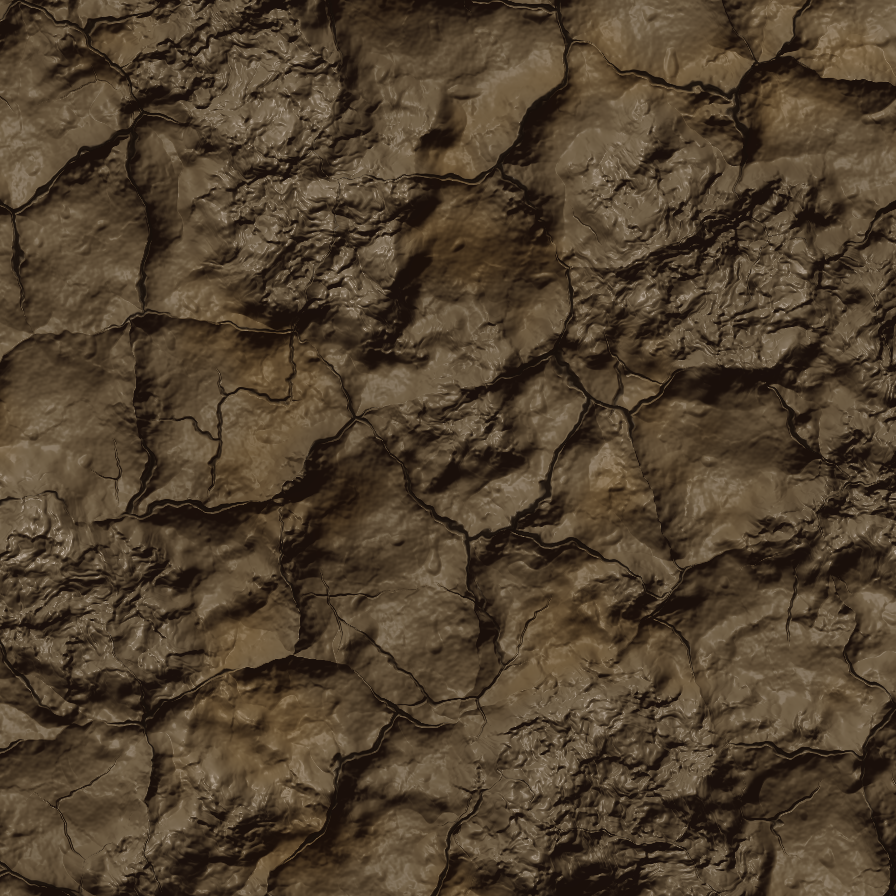
Reproduce this texture procedurally as a WebGL 2 fragment shader.

```glsl
#version 300 es
precision highp float;
// Drying mud: dished Voronoi plates split by thin tapering cracks with crumbly
// lips, broken up by broad fields of lumpy clods and flakes. A height field of
// gradient noise is lit by finite differences and toned through a brown ramp.

uniform vec2 u_resolution;
out vec4 fragColor;

struct Mud { float height; float crack; float rough; float cavity; float edge; };

float hash(vec2 p) {
  return fract(sin(dot(p, vec2(127.1, 311.7))) * 43758.5453);
}

vec2 hash2(vec2 p) {
  return vec2(hash(p), hash(p + 57.3));
}

float slopeAt(vec2 cell, vec2 offset) {
  float a = 6.2832 * hash(cell);
  return dot(vec2(cos(a), sin(a)), offset);
}

// Gradient noise centred on 0.5
float noise(vec2 p) {
  vec2 i = floor(p), f = fract(p), x = vec2(1, 0), y = vec2(0, 1);
  vec2 u = f * f * f * (f * (f * 6.0 - 15.0) + 10.0);
  float low = mix(slopeAt(i, f), slopeAt(i + x, f - x), u.x);
  float high = mix(slopeAt(i + y, f - y), slopeAt(i + 1.0, f - 1.0), u.x);
  return 0.5 + 0.7 * mix(low, high, u.y);
}

mat2 turn(float a) {
  return mat2(cos(a), sin(a), -sin(a), cos(a));
}

float fbm(vec2 p, int octaves) {
  float sum = 0.0, amp = 0.5, total = 0.0;
  for (int i = 0; i < octaves; i++) {
    sum += amp * noise(p);
    total += amp;
    p = turn(0.65) * p * 2.03 + 17.1;
    amp *= 0.5;
  }
  return sum / total;
}

// Rounded lumps parted by sharp creases
float lumps(vec2 p) {
  float sum = 0.0, amp = 0.5;
  for (int i = 0; i < 4; i++) {
    sum += amp * abs(2.0 * noise(p) - 1.0);
    p = turn(0.9) * p * 1.95 + 9.4;
    amp *= 0.5;
  }
  return sum;
}

// Distance to the nearest Voronoi border, in cells
float borderDistance(vec2 p) {
  vec2 cell = floor(p), f = fract(p), nearest = vec2(0.0);
  float best = 8.0, border = 8.0;
  for (int k = 0; k < 9; k++) {
    vec2 o = vec2(k % 3 - 1, k / 3 - 1);
    vec2 r = o + hash2(cell + o) - f;
    if (dot(r, r) < best) { best = dot(r, r); nearest = r; }
  }
  for (int k = 0; k < 25; k++) {
    vec2 o = vec2(k % 5 - 2, k / 5 - 2);
    vec2 r = o + hash2(cell + o) - f, d = r - nearest;
    if (dot(d, d) > 1e-4) border = min(border, dot(0.5 * (r + nearest), normalize(d)));
  }
  return border;
}

float crackLine(float d, float width) {
  return 1.0 - smoothstep(width - 0.0013, width + 0.0013, d);
}

Mud mudAt(vec2 p) {
  Mud m;
  vec2 wander = vec2(fbm(p * 9.0, 5), fbm(p * 9.0 + 40.0, 5)) - 0.5;
  vec2 q = p + 0.085 * wander;

  // Main cracks, then sparse hairline ones
  float d = borderDistance(q * 5.2 + 3.0) / 5.2;
  float fine = borderDistance(q * 9.0 + 31.0) / 9.0;
  float field = smoothstep(0.47, 0.61, fbm(p * 2.7 + 21.7, 5));
  float open = smoothstep(0.28, 0.56, noise(p * 6.0 + 8.0)) * (1.0 - 0.55 * field);
  float fineOpen = smoothstep(0.56, 0.8, noise(p * 5.0 + 60.0)) * (1.0 - field);
  float width = mix(-0.002, 0.0024, open) + 0.0016 * (noise(p * 45.0) - 0.5);
  m.crack = max(crackLine(d, width), 0.8 * crackLine(fine, mix(-0.002, 0.0014, fineOpen)));
  m.edge = exp(-d / 0.009) * open;

  // Clods gather in fields and crumble along some of the cracks
  float crumble = exp(-d / 0.018) * smoothstep(0.45, 0.7, noise(p * 8.0 + 33.0));
  m.rough = max(field, 0.75 * crumble);

  // Relief: dished plates, curled lips, lumps, ragged flakes, grit
  float lump = lumps(p * 12.0 + 1.6 * wander);
  m.cavity = 0.28 - lump;
  float dish = 0.016 * exp(-d / 0.032);
  float lip = m.edge * (0.002 + 0.014 * noise(p * 30.0));
  float swell = 0.10 * fbm(p * 4.5 + 11.0, 3) + 0.07 * m.rough * fbm(p * 11.0 + 5.0, 3);
  float flake = smoothstep(0.49, 0.55, fbm(p * 13.0 + 2.0, 5));
  float grit = 0.0045 * fbm(p * 50.0, 3) + 0.004 * smoothstep(0.74, 0.9, noise(p * 34.0));
  m.height = swell + dish + lip + grit + mix(0.0012, 0.009, m.rough) * flake
           + m.rough * (0.048 * lump + 0.008) - 0.006 * m.crack;
  return m;
}

vec3 mudRamp(float t) {
  vec3 c = mix(vec3(0.10, 0.06, 0.04), vec3(0.27, 0.21, 0.14), smoothstep(0.02, 0.24, t));
  c = mix(c, vec3(0.38, 0.31, 0.22), smoothstep(0.20, 0.36, t));
  c = mix(c, vec3(0.45, 0.38, 0.28), smoothstep(0.34, 0.46, t));
  c = mix(c, vec3(0.54, 0.47, 0.38), smoothstep(0.44, 0.58, t));
  return mix(c, vec3(0.74, 0.67, 0.60), smoothstep(0.56, 0.76, t));
}

void main() {
  vec2 p = gl_FragCoord.xy / u_resolution.y;
  float e = 0.0018;
  Mud m = mudAt(p);
  vec2 slope = vec2(mudAt(p + vec2(e, 0)).height, mudAt(p + vec2(0, e)).height) - m.height;
  vec3 normal = normalize(vec3(-slope / e, 1.0));

  // Raking light, hollow shading and a damp sheen
  vec3 light = normalize(vec3(-0.4, 0.75, 0.8));
  float tone = 0.335 + 0.36 * (dot(normal, light) - light.z);
  tone += 0.32 * (fbm(p * 3.5 + 70.0, 4) - 0.5);
  tone -= m.rough * (0.25 * m.cavity - 0.03) + 0.05 * m.edge;
  float sheen = pow(max(dot(normal, normalize(light + vec3(0, 0, 1))), 0.0), 30.0);
  tone += sheen * mix(0.13, 0.22, m.rough);

  // Ochre stains on the plates, grey dust on the clods
  vec3 color = mudRamp(tone);
  float stain = smoothstep(0.5, 0.72, fbm(p * 5.0 + 90.0, 3)) * (1.0 - m.rough);
  color *= mix(vec3(1.0), vec3(1.02, 0.95, 0.80), 0.8 * stain);
  color = mix(color, vec3(dot(color, vec3(0.35, 0.5, 0.15))), 0.06 * m.rough + 0.1 * sheen);
  color = mix(color, vec3(0.09, 0.06, 0.04), 0.92 * m.crack);
  fragColor = vec4(color, 1.0);
}
```
